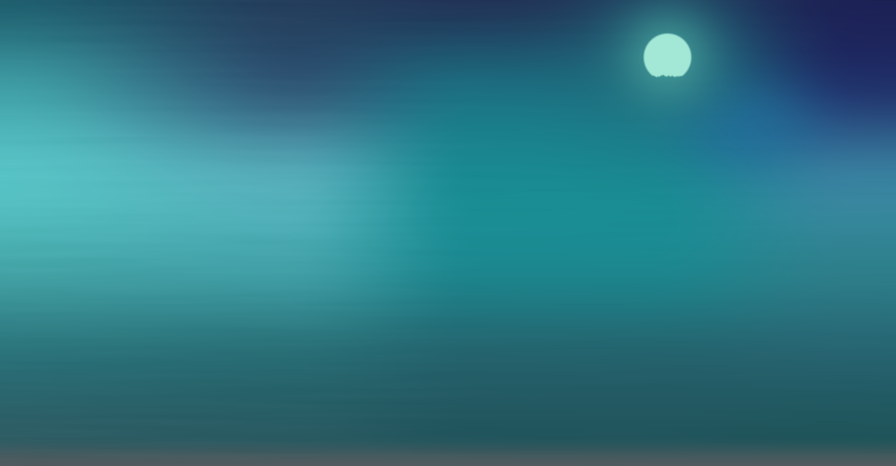
This background is drawn by a WebGL 2 fragment shader. Its source:

```glsl
#version 300 es
precision highp float;
// A hazy teal dusk with a small glowing moon above dark water.
// Four vertical colour ramps are blended across the canvas, then soft
// glows, the moon disc and faint stretched gradient noise are laid on top.
uniform vec2 u_resolution;
out vec4 fragColor;

vec2 hashGradient(vec2 cell) {
    vec2 h = vec2(dot(cell, vec2(127.1, 311.7)), dot(cell, vec2(269.5, 183.3)));
    return 2.0 * fract(sin(h) * 43758.55) - 1.0;
}

float gradientNoise(vec2 p) {
    vec2 i = floor(p), f = fract(p);
    vec2 w = f * f * f * (f * (f * 6.0 - 15.0) + 10.0);
    float a = dot(hashGradient(i), f);
    float b = dot(hashGradient(i + vec2(1, 0)), f - vec2(1, 0));
    float c = dot(hashGradient(i + vec2(0, 1)), f - vec2(0, 1));
    float d = dot(hashGradient(i + vec2(1, 1)), f - vec2(1, 1));
    return mix(mix(a, b, w.x), mix(c, d, w.x), w.y);
}

// Smooth curve through six evenly spaced colours, listed from low to high.
vec3 ramp(float y, vec3 stops[6]) {
    float s = clamp((y - 0.05) / 0.19, 0.0, 4.999);
    int i = int(s);
    float t = fract(s);
    vec3 before = stops[max(i - 1, 0)], lower = stops[i];
    vec3 upper = stops[i + 1], after = stops[min(i + 2, 5)];
    vec3 slopeA = 0.5 * (upper - before), slopeB = 0.5 * (after - lower);
    float t2 = t * t, t3 = t2 * t;
    return mix(lower, upper, 3.0 * t2 - 2.0 * t3)
         + slopeA * (t3 - 2.0 * t2 + t) + slopeB * (t3 - t2);
}

float glow(vec2 p, vec2 center, vec2 spread) {
    vec2 d = (p - center) / spread;
    return exp(-dot(d, d));
}

// Background haze: bright west, veiled slope, teal centre, indigo east.
vec3 haze(vec2 uv) {
    vec3 west = ramp(uv.y, vec3[6](
        vec3(0.18, 0.36, 0.39), vec3(0.17, 0.45, 0.48), vec3(0.27, 0.65, 0.66),
        vec3(0.34, 0.76, 0.77), vec3(0.25, 0.62, 0.65), vec3(0.12, 0.37, 0.43)));
    vec3 veil = ramp(uv.y, vec3[6](
        vec3(0.16, 0.35, 0.38), vec3(0.16, 0.43, 0.46), vec3(0.26, 0.63, 0.66),
        vec3(0.33, 0.67, 0.72), vec3(0.19, 0.35, 0.47), vec3(0.14, 0.24, 0.36)));
    vec3 center = ramp(uv.y, vec3[6](
        vec3(0.13, 0.33, 0.36), vec3(0.14, 0.39, 0.43), vec3(0.11, 0.53, 0.56),
        vec3(0.10, 0.54, 0.57), vec3(0.11, 0.43, 0.50), vec3(0.13, 0.20, 0.34)));
    vec3 east = ramp(uv.y, vec3[6](
        vec3(0.12, 0.33, 0.35), vec3(0.15, 0.39, 0.44), vec3(0.18, 0.50, 0.55),
        vec3(0.22, 0.50, 0.62), vec3(0.13, 0.20, 0.42), vec3(0.11, 0.13, 0.33)));
    vec3 color = mix(west, veil, smoothstep(0.0, 0.34, uv.x));
    color = mix(color, center, smoothstep(0.32, 0.53, uv.x));
    return mix(color, east, smoothstep(0.72, 0.95, uv.x));
}

// Disc with a slightly ragged flat lower edge.
float moonMask(vec2 p, float radius, float cut, float soft) {
    float ragged = 0.004 * gradientNoise(vec2(p.x * 180.0, 3.5));
    float disc = 1.0 - smoothstep(-soft, soft, length(p) - radius);
    return disc * smoothstep(-soft, soft, p.y + cut + ragged);
}

void main() {
    vec2 uv = gl_FragCoord.xy / u_resolution;
    float aspect = u_resolution.x / u_resolution.y;
    vec2 moonPos = vec2(0.745, 0.877);
    vec2 moonOffset = (uv - moonPos) * vec2(aspect, 1.0);
    float moonDistance = length(moonOffset);
    vec3 color = haze(uv);

    // Blue patch beside the moon, then its wide and tight halos
    color = mix(color, vec3(0.13, 0.43, 0.65), 0.6 * glow(uv, vec2(0.83, 0.73), vec2(0.08, 0.10)));
    color = mix(color, vec3(0.12, 0.43, 0.49), 0.65 * glow(uv, moonPos, vec2(0.10, 0.18)));
    float halo = exp(-pow(moonDistance / 0.095, 2.0));
    color = mix(color, vec3(0.28, 0.62, 0.60), 0.85 * halo);

    // Warm grey shore along the foot
    float shore = 1.0 - smoothstep(0.0, 0.065, uv.y);
    color = mix(color, vec3(0.33, 0.36, 0.37), 0.9 * shore);

    // Long faint horizontal streaks
    float streaks = gradientNoise(uv * vec2(5.0, 70.0))
                  + 0.5 * gradientNoise(uv * vec2(9.0, 150.0));
    color += 0.014 * streaks * mix(1.0, 0.4, smoothstep(0.4, 0.6, uv.x));

    float soft = max(0.003, 1.0 / u_resolution.y);
    color = mix(color, vec3(0.64, 0.91, 0.84), moonMask(moonOffset, 0.051, 0.040, soft));
    fragColor = vec4(color, 1.0);
}
```
